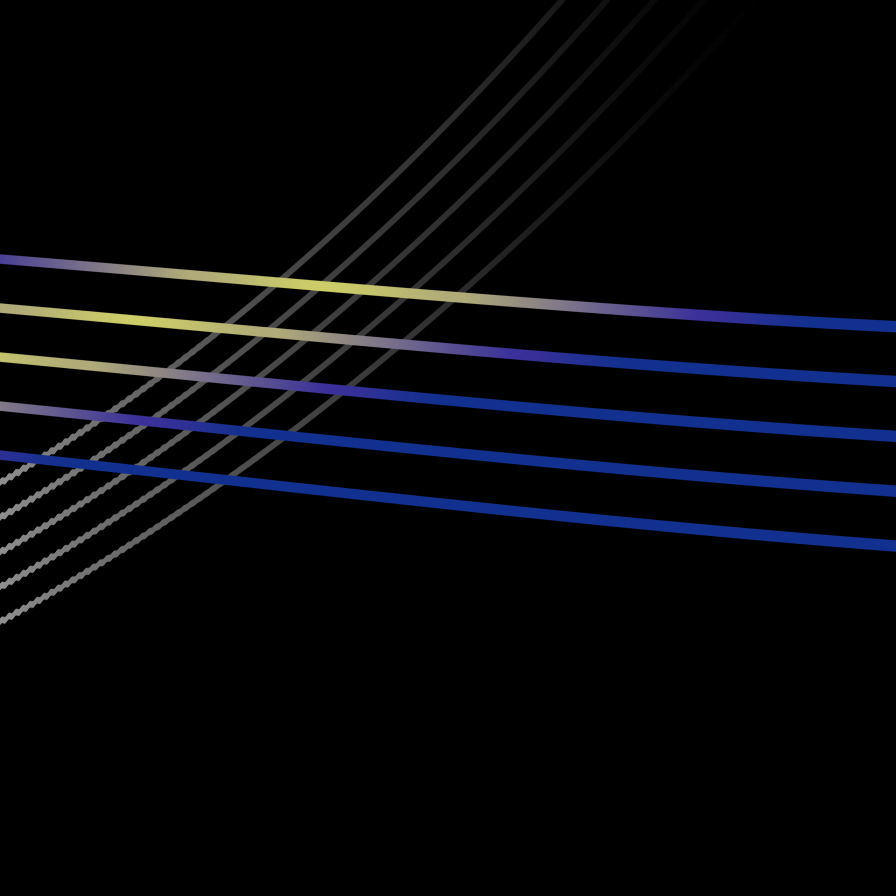
Write a WebGL 2 fragment shader that draws this background.

```glsl
#version 300 es
precision highp float;

uniform vec2 u_resolution;
out vec4 fragColor;

const int STRAND_COUNT = 5;

// Rising grey strands: height = start + slope * x + bend * x^2
const float GREY_START = 0.461;
const float GREY_START_STEP = -0.0388;
const float GREY_SLOPE = 0.587;
const float GREY_SLOPE_STEP = -0.010;
const float GREY_BEND = 0.434;
const float GREY_BEND_STEP = -0.027;
const float GREY_HALF_WIDTH = 0.0033;
const float GREY_LEVEL = 0.56;
const float GREY_DECAY = 2.2;
const float RIPPLE_HEIGHT = 0.0011;
const float RIPPLE_COUNT = 128.0;

// Falling coloured strands, from the left edge to the right edge
const float LEFT_TOP = 0.7109;
const float LEFT_STEP = 0.0547;
const float RIGHT_TOP = 0.6354;
const float RIGHT_STEP = 0.0612;
const vec2 SAG = vec2(0.0065, 0.0195);
const vec2 BAND_HALF_WIDTH = vec2(0.0053, 0.0064);

// Colour ramp along the coloured strands
const float GLOW_CENTER = 0.358;
const float GLOW_SHIFT = 0.208;
const float LEFT_FALLOFF = 1.08;
const vec3 YELLOW = vec3(0.80, 0.80, 0.41);
const vec3 SAND = vec3(0.69, 0.67, 0.47);
const vec3 MAUVE = vec3(0.48, 0.45, 0.54);
const vec3 VIOLET = vec3(0.23, 0.19, 0.60);
const vec3 BLUE = vec3(0.07, 0.19, 0.56);

const float TAU = 6.28319;

float coverage(float dist, float halfWidth, float pixel) {
    return smoothstep(-0.75, 0.75, (halfWidth - dist) / pixel);
}

float greyHeight(float x, float i) {
    float start = GREY_START + GREY_START_STEP * i;
    float slope = GREY_SLOPE + GREY_SLOPE_STEP * i;
    float bend = GREY_BEND + GREY_BEND_STEP * i;
    float ripple = RIPPLE_HEIGHT * (1.0 - smoothstep(0.0, 0.32, x));
    return start + (slope + bend * x) * x + ripple * sin(TAU * RIPPLE_COUNT * x);
}

float greySlope(float x, float i) {
    return GREY_SLOPE + GREY_SLOPE_STEP * i + 2.0 * (GREY_BEND + GREY_BEND_STEP * i) * x;
}

float bandHeight(float x, float i) {
    float left = LEFT_TOP - LEFT_STEP * i;
    float right = RIGHT_TOP - RIGHT_STEP * i;
    return mix(left, right, x) - x * (1.0 - x) * (SAG.x + SAG.y * x);
}

vec3 bandColor(float x, float i) {
    float offset = x + GLOW_SHIFT * i - GLOW_CENTER;
    float d = offset < 0.0 ? -offset * LEFT_FALLOFF : offset;
    vec3 color = mix(YELLOW, SAND, smoothstep(0.0, 0.16, d));
    color = mix(color, MAUVE, clamp((d - 0.16) / 0.12, 0.0, 1.0));
    color = mix(color, VIOLET, clamp((d - 0.28) / 0.14, 0.0, 1.0));
    return mix(color, BLUE, smoothstep(0.42, 0.56, d));
}

void main() {
    vec2 uv = gl_FragCoord.xy / u_resolution;
    float pixel = 1.0 / min(u_resolution.x, u_resolution.y);
    vec3 color = vec3(0.0);

    // Grey strands fade toward the upper right
    float fade = GREY_LEVEL * exp(-GREY_DECAY * uv.x) * (1.0 - smoothstep(0.45, 0.9, uv.x));
    for (int n = 0; n < STRAND_COUNT; n++) {
        float i = float(n);
        float stretch = length(vec2(1.0, greySlope(uv.x, i)));
        float dist = abs(uv.y - greyHeight(uv.x, i)) / stretch;
        color = mix(color, vec3(fade), coverage(dist, GREY_HALF_WIDTH, pixel));
    }

    // Coloured strands lie on top
    float halfWidth = mix(BAND_HALF_WIDTH.x, BAND_HALF_WIDTH.y, uv.x);
    for (int n = 0; n < STRAND_COUNT; n++) {
        float i = float(n);
        float dist = abs(uv.y - bandHeight(uv.x, i));
        color = mix(color, bandColor(uv.x, i), coverage(dist, halfWidth, pixel));
    }

    fragColor = vec4(color, 1.0);
}
```
